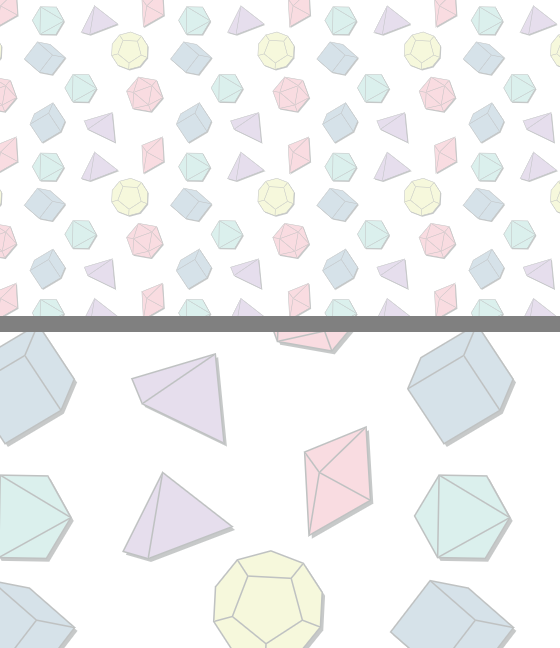
Top, the full canvas; bottom, a detail of the centre.
Reproduce this pattern procedurally as a WebGL 2 fragment shader.

```glsl
#version 300 es
precision highp float;
// Pastel polyhedra scattered on white: nine solids fill a square tile that repeats.
// Each is a convex outline made of half planes, with thin creases for its visible
// edges and a hard grey shadow pushed toward the lower right.

#define TILES_DOWN 2.16
#define TILE 200.0
#define LINE_WIDTH 0.7
#define SHADOW_SHIFT vec2(1.3, 1.5)
#define PAPER vec3(1.0)
#define INK vec3(0.75, 0.76, 0.76)
#define SHADE vec3(0.78, 0.79, 0.79)

uniform vec2 u_resolution;
out vec4 fragColor;

const vec3 TEAL = vec3(0.86, 0.94, 0.93);
const vec3 BLUE = vec3(0.84, 0.885, 0.915);
const vec3 PINK = vec3(0.978, 0.862, 0.882);
const vec3 LILAC = vec3(0.90, 0.87, 0.93);
const vec3 LEMON = vec3(0.965, 0.973, 0.863);

// Tile positions, measured from the upper left, and their fills
const vec2 CENTRES[9] = vec2[9](
  vec2(65.8, 28.2), vec2(110.3, 120.6), vec2(61.2, 79.7),
  vec2(65.0, 167.7), vec2(134.0, 28.0), vec2(137.0, 174.0),
  vec2(9.0, 12.0), vec2(177.3, 69.3), vec2(197.8, 129.0));
const vec3 FILLS[9] = vec3[9](
  TEAL, TEAL, BLUE, BLUE, LILAC, LILAC, PINK, LEMON, PINK);

// Signed distance to the line a-b; positive outside a clockwise outline
float side(vec2 p, vec2 a, vec2 b) {
  vec2 e = normalize(b - a);
  return dot(p - a, vec2(e.y, -e.x));
}

float segment(vec2 p, vec2 a, vec2 b) {
  vec2 e = b - a;
  return length(p - a - e * clamp(dot(p - a, e) / dot(e, e), 0.0, 1.0));
}

vec2 spoke(float radius, float degrees) {
  return radius * vec2(cos(radians(degrees)), sin(radians(degrees)));
}

float regular(vec2 p, int sides, float radius, float turn) {
  float d = -1e3, stepAngle = 360.0 / float(sides);
  for (int i = 0; i < sides; i++) {
    float a = turn + stepAngle * float(i);
    d = max(d, side(p, spoke(radius, a), spoke(radius, a + stepAngle)));
  }
  return d;
}

// Every solid returns (outline distance, crease distance)
vec2 octahedron(vec2 p) {
  float crease = 1e3;
  for (int i = 0; i < 3; i++) {
    float a = 1.0 + 120.0 * float(i);
    crease = min(crease, segment(p, spoke(21.7, a), spoke(21.7, a + 120.0)));
  }
  return vec2(regular(p, 6, 21.7, 1.0), crease);
}

vec2 dodecahedron(vec2 p) {
  float crease = 1e3;
  for (int i = 0; i < 5; i++) {
    float a = 93.0 + 72.0 * float(i);
    vec2 corner = spoke(16.8, a);
    crease = min(crease, segment(p, corner, spoke(16.8, a + 72.0)));
    crease = min(crease, segment(p, corner, spoke(25.6, a)));
  }
  return vec2(regular(p, 10, 25.6, 93.0), crease);
}

vec2 icosahedron(vec2 p) {
  float crease = 1e3;
  for (int i = 0; i < 3; i++) {
    float a = 70.0 + 120.0 * float(i);
    vec2 corner = spoke(15.5, a);
    crease = min(crease, segment(p, corner, spoke(15.5, a + 120.0)));
    for (float k = -60.0; k < 61.0; k += 60.0)
      crease = min(crease, segment(p, corner, spoke(25.2, a + k)));
  }
  return vec2(regular(p, 6, 25.2, 10.0), crease);
}

// Three corners; the other three mirror them through the centre
vec2 cube(vec2 p, vec2 a, vec2 b, vec2 c) {
  vec2 hub = a + c - b;
  float d = max(max(side(p, a, b), side(p, -a, -b)), max(side(p, b, c), side(p, -b, -c)));
  d = max(d, max(side(p, c, -a), side(p, -c, a)));
  return vec2(d, min(segment(p, hub, a), min(segment(p, hub, c), segment(p, hub, -b))));
}

vec2 pyramid(vec2 p, vec2 a, vec2 b, vec2 c, vec2 d) {
  float edge = max(max(side(p, a, b), side(p, b, c)), max(side(p, c, d), side(p, d, a)));
  return vec2(edge, segment(p, a, c));
}

vec2 bipyramid(vec2 p) {
  vec2 a = vec2(13.0, -24.7), b = vec2(15.0, 8.7), hub = vec2(-8.3, -4.0);
  vec2 c = vec2(-13.0, 24.7), d = vec2(-15.0, -13.3);
  float crease = min(min(segment(p, hub, a), segment(p, hub, b)),
                     min(segment(p, hub, c), segment(p, hub, d)));
  return vec2(pyramid(p, a, b, c, d).x, crease);
}

vec2 solid(int i, vec2 p) {
  if (i < 2) return octahedron(p);
  if (i == 2) return cube(p, vec2(-10.0, -22.4), vec2(7.4, -19.0), vec2(28.0, -1.0));
  if (i == 3) return cube(p, vec2(7.5, -27.2), vec2(24.0, -2.2), vec2(18.0, 12.0));
  if (i == 4) return pyramid(p, vec2(-4.7, -20.0), vec2(27.0, 4.7), vec2(-11.3, 19.3), vec2(-22.7, 16.0));
  if (i == 5) return pyramid(p, vec2(16.3, -20.0), vec2(20.3, 20.7), vec2(-17.0, 2.7), vec2(-21.7, -8.7));
  if (i == 6) return bipyramid(p);
  return i == 7 ? dodecahedron(p) : icosahedron(p);
}

float cover(float d, float px) { return clamp(0.5 - d / px, 0.0, 1.0); }

void main() {
  float px = TILE * TILES_DOWN / u_resolution.y;
  vec2 p = vec2(gl_FragCoord.x, u_resolution.y - gl_FragCoord.y) * px;
  vec3 color = PAPER;
  for (int i = 0; i < 9; i++) {
    vec2 q = mod(p - CENTRES[i] + 0.5 * TILE, TILE) - 0.5 * TILE;
    vec2 d = solid(i, q);
    color = mix(color, SHADE, cover(solid(i, q - SHADOW_SHIFT).x, px));
    color = mix(color, FILLS[i], cover(d.x, px));
    float line = min(abs(d.x), d.y), h = 0.5 * LINE_WIDTH;
    color = mix(color, INK, cover(line - h, px) - cover(line + h, px));
  }
  fragColor = vec4(color, 1.0);
}
```
